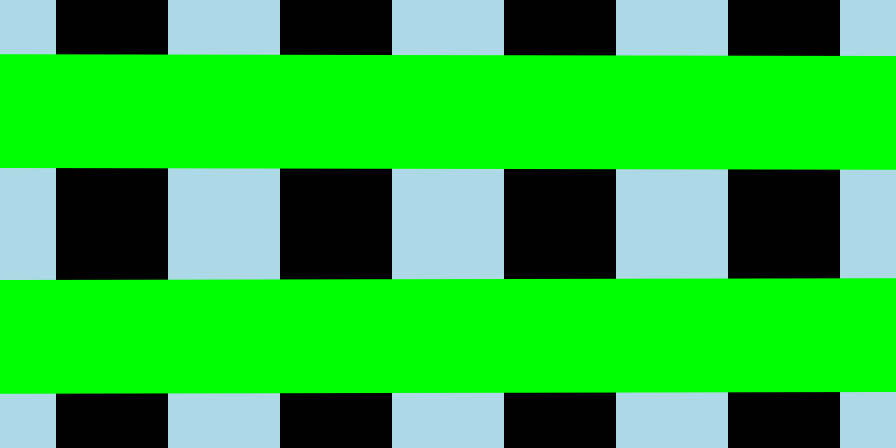
This pattern is drawn by a Shadertoy shader. Its source:

```glsl
// Coverage of a shape from its signed distance, negative inside
float coverage(float dist, float pixel) {
    return clamp(0.5 - dist / pixel, 0.0, 1.0);
}

void mainImage(out vec4 fragColor, in vec2 fragCoord) {
    vec2 uv = fragCoord / iResolution.y;
    float pixel = 1.0 / iResolution.y;

    // Black columns, four across, on pale blue
    float columnDist = abs(fract(uv.x * 2.0) - 0.5) * 0.5 - 0.125;
    vec3 color = mix(vec3(0.68, 0.85, 0.90), vec3(0.0), coverage(columnDist, pixel));

    // Two green bands, tilted slightly toward each other on the right
    float bandCenter = 0.25 - 0.002 * (uv.x - 1.0);
    float bandDist = abs(abs(uv.y - 0.5) - bandCenter) - 0.127;
    color = mix(color, vec3(0.0, 1.0, 0.01), coverage(bandDist, pixel));

    fragColor = vec4(color, 1.0);
}
```
